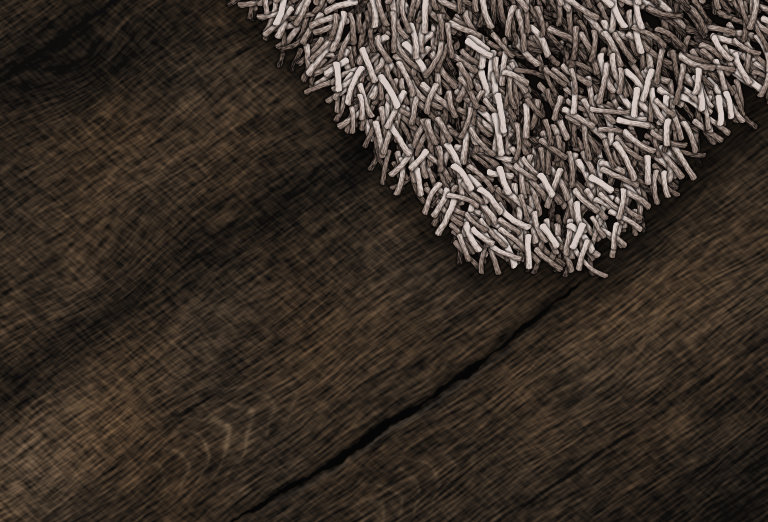
Give the GLSL for this texture, as a WebGL 2 fragment shader.

```glsl
#version 300 es
precision highp float;
// Shaggy rug corner lying on dark, cracked oak planks.
uniform vec2 u_resolution;
out vec4 outColor;

const float GRAIN_ANGLE = 0.6, CRACK_V = -0.25;
const float CELL = 0.05, STRAND_HALF = 0.042, STRAND_RADIUS = 0.0074;
const int LAYERS = 8;
const vec2 LEFT_POINT = vec2(0.465, 1.0), LEFT_NORMAL = vec2(0.756, 0.654);
const vec2 RIGHT_POINT = vec2(1.165, 0.525), RIGHT_NORMAL = vec2(-0.707, 0.707);
const float RUG_BOTTOM = 0.495;
const vec3 WOOD_DARK = vec3(0.05, 0.045, 0.042);
const vec3 WOOD_WARM = vec3(0.335, 0.255, 0.18);
const vec3 WOOD_PALE = vec3(0.52, 0.43, 0.33);
const vec3 PILE_DEEP = vec3(0.075, 0.06, 0.053);
const vec3 PILE_MID = vec3(0.46, 0.39, 0.35);
const vec3 PILE_LIGHT = vec3(0.84, 0.79, 0.765);

vec2 hash2(vec2 p) {
  vec3 q = fract(p.xyx * vec3(0.1031, 0.103, 0.0973));
  q += dot(q, q.yzx + 33.33);
  return fract((q.xx + q.yz) * q.zy);
}
float corner(vec2 cell, vec2 offset) {
  float a = 6.2832 * hash2(cell).x;
  return dot(vec2(cos(a), sin(a)), offset);
}
// Gradient noise
float noise(vec2 p) {
  vec2 i = floor(p), f = fract(p), e = vec2(1, 0);
  vec2 w = f * f * f * (f * (f * 6.0 - 15.0) + 10.0);
  return mix(mix(corner(i, f), corner(i + e, f - e), w.x),
             mix(corner(i + e.yx, f - e.yx), corner(i + 1.0, f - 1.0), w.x), w.y);
}
vec2 toGrain(vec2 p) {
  float c = cos(GRAIN_ANGLE), s = sin(GRAIN_ANGLE);
  return vec2(c * p.x + s * p.y, c * p.y - s * p.x);
}
float glow(vec2 g, float x, float y, float along, float across) {
  vec2 q = (g - toGrain(vec2(x, y))) / vec2(along, across);
  return exp(-dot(q, q));
}
float seam(float v, float width) { return exp(-v * v / (width * width)); }

// Nested arcs with tips along the grain
float arches(vec2 g, vec2 tip, float bend, float freq) {
  vec2 q = g - toGrain(tip);
  float w = q.x + bend * q.y * q.y + 0.022 * noise(g * 22.0);
  return pow(0.5 + 0.5 * cos(w * freq), 7.0) * glow(g, tip.x - 0.05, tip.y - 0.04, 0.14, 0.06);
}
// Positive inside the rug
float rugEdge(vec2 p) {
  float sides = min(dot(p - LEFT_POINT, LEFT_NORMAL), dot(p - RIGHT_POINT, RIGHT_NORMAL));
  return min(sides, p.y - RUG_BOTTOM);
}

vec3 floorColor(vec2 p) {
  vec2 g = toGrain(p);
  float knot = glow(g, 0.165, 0.865, 0.12, 0.05);
  float swirl = glow(g, 0.17, 0.46, 0.15, 0.07);
  vec2 q = g + vec2(0.0, 0.016 * noise(g * vec2(4, 9)) + 0.03 * knot + 0.025 * swirl);
  // Broad light and stain
  float light = 0.43 - 0.28 * knot + 0.14 * swirl - 0.25 * seam(g.y - 0.2, 0.05);
  light += 0.45 * glow(g, 0.05, 0.12, 0.4, 0.11) + 0.24 * glow(g, 0.27, 0.67, 0.28, 0.09);
  light += 0.32 * glow(g, 1.25, 0.38, 0.32, 0.12) + 0.18 * glow(g, 0.62, 0.3, 0.4, 0.1);
  light -= 0.2 * glow(g, 0.08, 0.9, 0.3, 0.1) + 0.28 * glow(g, 1.4, 0.05, 0.45, 0.12);
  light += 0.2 * noise(q * vec2(3, 16)) + 0.2 * noise(q * vec2(9, 45) + 7.0);
  // Fibres, ridges and cross saw marks
  float fibre = noise(q * vec2(14, 130)) + 0.9 * noise(q * vec2(40, 210) + 31.0);
  float ridge = sin(q.y * 560.0 + 7.0 * noise(g * vec2(9, 25))) * (0.6 + noise(g * vec2(30, 50)));
  float saw = noise(vec2(g.x * 120.0 + g.y * 25.0, g.y * 16.0));
  saw += 0.8 * noise(vec2(g.x * 190.0 + g.y * 60.0, g.y * 45.0));
  float lower = smoothstep(0.02, -0.06, g.y);
  float fine = 0.48 * fibre + 0.14 * ridge * (0.3 + lower) + mix(0.34, 0.2, lower) * saw;
  light += fine * (0.55 + 0.8 * max(light, 0.0));
  // Plank joints
  light -= 0.2 * seam(g.y + 0.05 - 0.05 * g.x, 0.004);
  light -= 0.25 * (seam(g.y + 0.54, 0.005) + seam(g.y - 0.7, 0.005));
  vec3 col = mix(WOOD_DARK, WOOD_WARM, clamp(light, 0.0, 1.6));
  float grey = dot(col, vec3(0.35, 0.45, 0.2));
  col = mix(col, grey * vec3(1.07, 0.99, 0.9), 0.2 + 0.3 * noise(g * 5.0));
  // Figured grain
  float figure = arches(g, vec2(0.475, 0.21), 16.0, 125.0)
    + 0.5 * arches(g, vec2(0.83, 0.1), 12.0, 150.0) + 0.35 * arches(g, vec2(1.25, 0.43), 10.0, 190.0);
  col = mix(col, WOOD_PALE, 0.55 * figure * clamp(0.8 + 0.8 * fibre, 0.0, 1.4));
  // Long split with a worn rim
  float along = (g.x - 0.76) / 0.42, span = max(1.0 - along * along, 0.0);
  float split = g.y - CRACK_V + 0.018 * span + 0.009 * noise(vec2(g.x * 16.0, 3.3));
  split += 0.004 * noise(vec2(g.x * 70.0, 5.7));
  float width = (0.005 + 0.008 * noise(vec2(g.x * 20.0, 9.4))) * sqrt(span);
  col *= 1.0 - 0.45 * seam(split, 0.014) * smoothstep(0.0, 0.3, span);
  col += 0.07 * seam(split + 0.013, 0.004) * span;
  float hole = (1.0 - smoothstep(-0.0015, 0.0025, abs(split) - width)) * step(0.001, span);
  hole = max(hole, 0.9 * glow(g, 0.963, 0.356, 0.016, 0.004));
  return mix(col, WOOD_DARK * 0.45, hole);
}

// Curved strands, lowest layer first
vec3 paintRug(vec2 p, vec3 col) {
  float pixel = 0.8 / u_resolution.y;
  for (int n = 0; n < LAYERS * 9; n++) {
    float layer = float(n / 9);
    int k = n % 9;
    vec2 shift = hash2(vec2(layer + 3.0, 17)) * CELL;
    vec2 id = floor((p + shift) / CELL) + vec2(k % 3 - 1, k / 3 - 1);
    vec2 key = id + 57.0 * (layer + 1.0), rnd = hash2(key), look = hash2(key + 211.0);
    vec2 center = (id + rnd) * CELL - shift, q = p - center;
    float inside = rugEdge(center);
    if (inside < 0.03 * look.x - 0.008) continue;
    float angle = mix(1.0, 2.1, smoothstep(0.55, 1.0, center.x)) + (look.y - 0.5) * 1.5;
    angle += 0.8 * noise(center * 6.0 + 4.0);
    vec2 axis = vec2(cos(angle), sin(angle));
    float t = dot(q, axis), s = dot(q, vec2(-axis.y, axis.x));
    s += (rnd.x - 0.5) * 12.0 * (t * t - 0.0005) + 0.002 * noise(vec2(t * 45.0, rnd.y * 90.0));
    float len = STRAND_HALF * (0.6 + 0.4 * rnd.y), tip = t / len;
    float radius = STRAND_RADIUS * (0.58 + 0.25 * look.x + 0.17 * tip * tip);
    float d = length(vec2(max(abs(t) - len + 0.004, 0.0) * 1.5, s));
    // Soft shadow, then rounded yarn
    col *= 1.0 - 0.6 * (1.0 - smoothstep(radius * 0.8, radius * 2.0, d));
    if (d > radius + pixel) continue;
    float bulge = sqrt(max(1.0 - d * d / (radius * radius), 0.0));
    float side = 0.5 + 0.5 * clamp(s / radius * sign(axis.x), -1.0, 1.0);
    float tone = 0.1 + 0.055 * layer + 0.48 * look.x * look.x + 0.45 * noise(center * 8.0);
    tone += 0.2 * (1.0 - smoothstep(0.0, 0.2, inside)) + 0.16 * tip;
    tone *= (0.45 + 0.55 * bulge) * (0.75 + 0.4 * side);
    tone += 0.3 * noise(vec2(t * 130.0, s * 400.0) + key);
    vec3 yarn = mix(PILE_DEEP, PILE_MID, smoothstep(0.0, 0.45, tone));
    yarn = mix(yarn, PILE_LIGHT, smoothstep(0.35, 0.9, tone));
    col = mix(col, yarn, 1.0 - smoothstep(-pixel, pixel, d - radius));
  }
  return col;
}

void main() {
  vec2 p = gl_FragCoord.xy / u_resolution.y;
  float edge = rugEdge(p);
  vec3 col = floorColor(p) * (1.0 - 0.5 * smoothstep(-0.08, 0.01, rugEdge(p + vec2(-0.015, 0.015))));
  col = mix(col, PILE_DEEP * 0.7, smoothstep(0.0, 0.03, edge));
  if (edge > -0.07) col = paintRug(p, col);
  outColor = vec4(col, 1);
}
```
